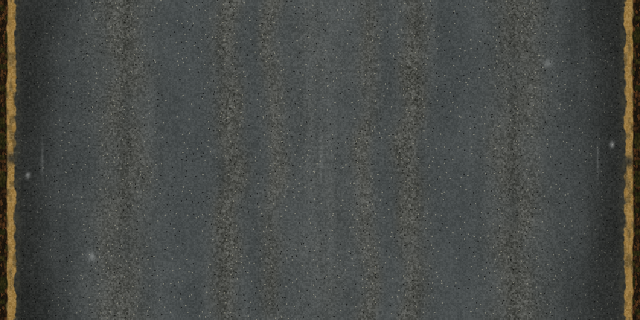
Write a WebGL 1 fragment shader that draws this texture.

```glsl
precision highp float;
// Worn asphalt road seen from above, with yellow edge lines and dirt verges.

uniform vec2 u_resolution;

const vec3 ASPHALT = vec3(0.300, 0.308, 0.298);
const vec3 SMOOTH_TINT = vec3(-0.014, -0.002, 0.010);
const vec3 EDGE_DARK = vec3(0.165, 0.172, 0.165);
const vec3 PAINT = vec3(0.600, 0.475, 0.260);
const vec3 PAINT_WORN = vec3(0.450, 0.370, 0.220);
const vec3 DIRT = vec3(0.200, 0.155, 0.095);
const vec3 LEAF = vec3(0.330, 0.210, 0.110);
const vec3 STONE = vec3(0.620, 0.610, 0.540);
const float LINE_START = 0.022;
const float LINE_END = 0.047;
const float GRAIN_SCALE = 210.0;
const float GRAIN_AMOUNT = 0.085;
const float SPECK_SCALE = 52.0;

float hash(vec2 p) {
  p = fract(p * vec2(0.1031, 0.1137));
  p += dot(p, p.yx + 33.33);
  return fract((p.x + p.y) * p.x * 17.13 + p.y * 41.7);
}

float valueNoise(vec2 p) {
  vec2 i = floor(p), f = fract(p);
  f = f * f * (3.0 - 2.0 * f);
  float low = mix(hash(i), hash(i + vec2(1.0, 0.0)), f.x);
  float high = mix(hash(i + vec2(0.0, 1.0)), hash(i + 1.0), f.x);
  return mix(low, high, f.y);
}

// x: distance to the nearest cell point, y: random value of that cell
vec2 cellular(vec2 p) {
  vec2 i = floor(p), best = vec2(9.0, 0.0);
  for (int y = -1; y <= 1; y++) {
    for (int x = -1; x <= 1; x++) {
      vec2 cell = i + vec2(float(x), float(y));
      vec2 point = cell + vec2(hash(cell + 17.0), hash(cell + 59.0));
      float d = length(p - point);
      if (d < best.x) best = vec2(d, hash(cell + 101.0));
    }
  }
  return best;
}

float band(float x, float center, float width) {
  float d = (x - center) / width;
  return exp(-d * d);
}

float spot(vec2 p, vec2 center, vec2 size) {
  vec2 d = (p - center) / size;
  return exp(-dot(d, d));
}

// Lengthwise strips where tyres have exposed the coarse stones
float roughness(vec2 q) {
  float x = q.x + 0.012 * sin(q.y * 9.0) + 0.006 * sin(q.y * 23.0);
  float r = 0.8 * band(x, 0.38, 0.085) + band(x, 0.715, 0.045);
  r += 0.65 * band(x, 0.855, 0.035) + 0.25 * band(x, 1.0, 0.09);
  return r * (0.55 + 0.9 * valueNoise(q * vec2(28.0, 9.0)));
}

vec3 asphalt(vec2 p, vec2 q) {
  float rough = roughness(q);
  float ramp = smoothstep(0.04, 0.32, q.x + 0.05 * (valueNoise(q * vec2(14.0, 4.0)) - 0.5));
  vec3 col = mix(EDGE_DARK, ASPHALT, ramp);
  col += SMOOTH_TINT * (1.0 - min(rough * 1.4, 1.0)) * ramp;
  col += 0.015 * smoothstep(0.75, 1.0, q.x);

  // Lengthwise stains and broad mottling
  col += 0.030 * (valueNoise(vec2(q.x * 34.0, q.y * 1.6)) - 0.5);
  col += 0.025 * (valueNoise(p * 13.0 + 7.0) - 0.5);
  col -= 0.030 * band(q.x, 0.40, 0.018) + 0.022 * band(q.x, 0.69, 0.012);

  // Fine grain and coarse aggregate
  vec2 stone = cellular(p * GRAIN_SCALE * 0.6);
  col += GRAIN_AMOUNT * (hash(floor(p * GRAIN_SCALE)) - 0.5) * (0.65 + 0.7 * rough);
  col += (stone.y - 0.5) * (0.035 + 0.10 * rough) * smoothstep(0.8, 0.2, stone.x);
  col += vec3(0.010, 0.008, 0.0) * rough;

  // Scattered pale stones and dark pits
  vec2 speck = cellular(p * SPECK_SCALE);
  float dotMask = smoothstep(0.17, 0.05, speck.x);
  col = mix(col, STONE, 0.65 * dotMask * step(0.80, speck.y) * mix(0.35, 1.0, ramp));
  col *= 1.0 - 0.55 * dotMask * step(speck.y, 0.14);

  // Scuffs, pale patches and the faint centre seam
  col += 0.14 * spot(q, vec2(0.288, 0.198), vec2(0.013));
  col += 0.10 * spot(q, vec2(0.132, 0.50), vec2(0.004, 0.06));
  col += 0.28 * spot(q, vec2(0.087, 0.452), vec2(0.007, 0.010));
  col += 0.055 * spot(p, vec2(1.003, 0.51), vec2(0.006, 0.12));
  return col;
}

vec3 verge(vec2 q) {
  vec2 litter = cellular(q * vec2(150.0, 95.0));
  vec3 col = mix(DIRT * 0.55, LEAF, litter.y * litter.y);
  col = mix(col, vec3(0.16, 0.18, 0.07), step(0.72, hash(floor(q * 60.0))) * 0.6);
  return col * (1.15 - 0.6 * litter.x);
}

void main() {
  vec2 p = gl_FragCoord.xy / u_resolution * vec2(2.0, 1.0);
  // The two halves are half-turn copies of each other
  vec2 q = p.x < 1.0 ? p : vec2(2.0, 1.0) - p;
  float soft = 1.2 / u_resolution.y;
  vec3 col = asphalt(p, q);

  // Crumbled, slightly brown rim beside the paint
  float ragged = valueNoise(q * vec2(60.0, 38.0)) - 0.5;
  float crumbs = valueNoise(q * 120.0);
  col = mix(col, vec3(0.29, 0.28, 0.22), 0.6 * band(q.x, 0.052, 0.012) * crumbs);

  // Edge line with ragged borders and chips
  float inner = LINE_END + 0.011 * ragged + 0.004 * (crumbs - 0.5);
  float outer = LINE_START + 0.007 * (valueNoise(q * vec2(20.0, 45.0) + 31.0) - 0.5);
  vec3 paint = mix(PAINT, PAINT_WORN, smoothstep(0.5, 0.9, valueNoise(q * vec2(90.0, 40.0) + 5.0)));
  paint += 0.10 * (hash(floor(p * GRAIN_SCALE)) - 0.5);
  float chips = spot(q, vec2(0.036, 0.505), vec2(0.018, 0.018));
  float cover = smoothstep(inner + soft, inner - soft, q.x) * (1.0 - 0.85 * chips);
  col = mix(col, paint, cover);
  col = mix(col, verge(q), smoothstep(outer + soft, outer - soft, q.x));
  gl_FragColor = vec4(clamp(col, 0.0, 1.0), 1.0);
}
```
